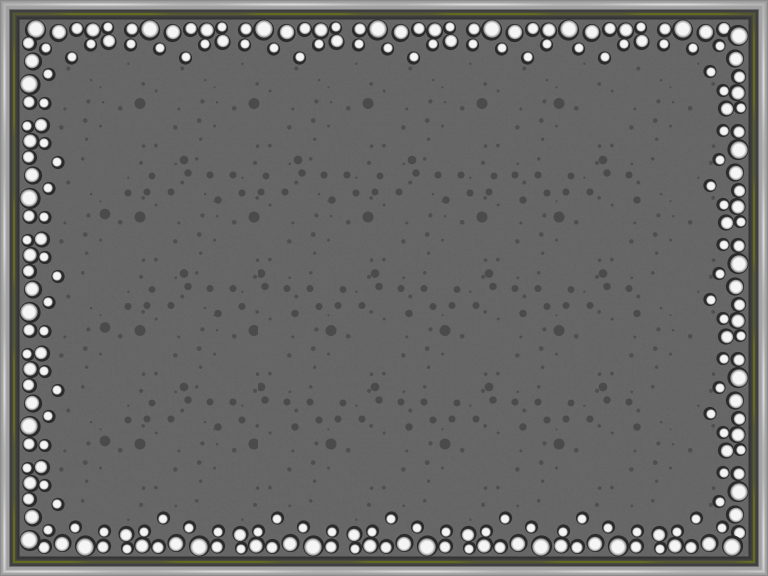
A Shadertoy shader for this background:

```glsl
// A grey speckled slab bordered by white pebbles inside a metal frame.
#define CANVAS vec2(768.0, 576.0)
#define PERIOD 114.0
#define SEAM_SHIFT 37.0
#define NO_SEAM 10000.0
#define SLAB_GREY vec3(0.40)
#define SPOT_GREY vec3(0.295)
#define FRAME_DARK vec3(0.25, 0.25, 0.26)
#define RIM_GREY vec3(0.63)
#define OLIVE vec3(0.41, 0.44, 0.11)
#define OLIVE_DIM vec3(0.33, 0.34, 0.20)
#define PEBBLE_WHITE vec3(0.96)

// One repeat of each pattern: offset along, offset across, radius
const vec3 PEBBLES[11] = vec3[11](
    vec3(0, 29, 9), vec3(23, 32, 7.5), vec3(41, 28.5, 6), vec3(57, 30, 7),
    vec3(72, 27, 5), vec3(96, 29, 6), vec3(10, 48, 5), vec3(55, 44, 5),
    vec3(73, 41, 6.5), vec3(36, 57, 5), vec3(95, 44, 5));
const vec3 SPOTS[10] = vec3[10](
    vec3(44, 45, 4.3), vec3(12, 61, 3.4), vec3(48, 58, 3.7), vec3(70, 60, 3.5),
    vec3(93, 60, 3.5), vec3(102, 78, 3.5), vec3(7, 77, 3.5), vec3(31, 77, 3.5),
    vec3(78, 85, 3.7), vec3(0, 102, 5.5));

float hash(vec2 p) {
    return fract(sin(dot(p, vec2(127.1, 311.7))) * 43758.5453);
}

// Antialiased coverage of a disc
float disc(float dist, float radius, float pixel) {
    return clamp(0.5 + (radius - dist) / pixel, 0.0, 1.0);
}

// Closest repeat of a centre; the pattern slips once past the seam
float nearestCentre(float s, float first, float seam) {
    float origin = first - (s > seam ? SEAM_SHIFT : 0.0);
    float centre = origin + PERIOD * round((s - origin) / PERIOD);
    return (centre > seam) == (s > seam) ? centre : -1000.0;
}

// Regular large spots and scattered specks, with y measured downwards
float spotCover(vec2 p, float pixel) {
    float row = floor((p.y - 115.0) / 113.5);
    float top = 115.0 + 113.5 * row;
    float seam = row < 0.5 ? 500.0 : 258.0;
    float cover = 0.0;
    for (int i = 0; i < 10; i++) {
        vec3 spot = SPOTS[i];
        vec2 c = vec2(nearestCentre(p.x, 140.0 + spot.x, seam), top + spot.y);
        if (c.x > 120.0 && c.x < 645.0 && c.y > 95.0 && c.y < 460.0)
            cover = max(cover, disc(distance(p, c), spot.z, pixel));
    }
    if (row >= 0.0 && row < 3.0)
        cover = max(cover, disc(distance(p, vec2(105.0, top + 99.0)), 5.3, pixel));

    // Specks share the same period, six cells to a repeat
    float cellSize = PERIOD / 6.0;
    vec2 cell = floor(p / cellSize);
    vec2 id = mod(cell, 6.0);
    vec2 c = (cell + 0.2 + 0.6 * vec2(hash(id + 3.1), hash(id + 8.7))) * cellSize;
    float radius = mix(1.0, 2.5, hash(id + 14.3));
    bool inside = c.x > 52.0 && c.x < 718.0 && c.y > 58.0 && c.y < 522.0;
    if (inside && hash(id + 21.9) < 0.5)
        cover = max(cover, 0.85 * disc(distance(p, c), radius, pixel));
    return cover;
}

// Pebbles along one side: s runs clockwise, depth runs inwards
vec3 pebbleSide(vec3 col, vec2 sd, float sideLength, float seam, float pixel) {
    if (sd.y > 70.0) return col;
    for (int i = 0; i < 11; i++) {
        vec3 stone = PEBBLES[i];
        vec2 c = vec2(nearestCentre(sd.x, 36.0 + stone.x, seam), stone.y);
        if (c.x < 25.0 || c.x > sideLength - 10.0 - c.y) continue;
        float dist = distance(sd, c);
        float shadow = distance(sd, c + vec2(-0.5, 1.0));
        col = mix(col, vec3(0.17), disc(shadow, stone.z + 1.6, pixel));
        float shine = smoothstep(stone.z, stone.z * 0.6, dist);
        vec3 stoneColour = mix(vec3(0.55), PEBBLE_WHITE, shine);
        col = mix(col, stoneColour, disc(dist, stone.z - 0.3, pixel));
    }
    return col;
}

// Metal rim, dark band and olive inlay
vec3 frame(vec3 col, vec2 p, float edge, float pixel) {
    float wave = 0.5 + 0.5 * sin(p.x * 0.033 + p.y * 0.041);
    float soft = 0.5 * pixel;
    vec3 rim = RIM_GREY + (0.08 + 0.14 * wave) * exp(-pow((edge - 4.5) / 1.4, 2.0));
    rim *= mix(0.85, 1.0, smoothstep(0.0, 2.0, edge));
    vec3 band = mix(FRAME_DARK, vec3(0.20), smoothstep(16.0, 19.0, edge));
    vec3 inlay = mix(OLIVE_DIM, OLIVE, smoothstep(0.2, 0.7, wave));
    band = mix(band, OLIVE_DIM, disc(abs(edge - 14.0), 1.5, pixel));
    band = mix(band, inlay, disc(abs(edge - 14.0), 0.8, pixel));
    col = mix(band, col, smoothstep(19.5 - soft, 19.5 + soft, edge));
    return mix(rim, col, smoothstep(9.5 - soft, 9.5 + soft, edge));
}

void mainImage(out vec4 fragColor, in vec2 fragCoord) {
    vec2 p = fragCoord / iResolution.xy * CANVAS;
    vec2 far = CANVAS - p;
    float pixel = CANVAS.y / iResolution.y;

    // Slab with faint grain and spots
    vec3 col = SLAB_GREY + 0.012 * (hash(floor(p / 1.5)) - 0.5);
    col = mix(col, SPOT_GREY, spotCover(vec2(p.x, far.y), pixel));

    // Frame, then pebbles clockwise from the top side
    vec2 nearest = min(p, far);
    col = frame(col, p, min(nearest.x, nearest.y), pixel);
    col = pebbleSide(col, vec2(p.x, far.y), CANVAS.x, 558.0, pixel);
    col = pebbleSide(col, vec2(far.y, far.x), CANVAS.y, NO_SEAM, pixel);
    col = pebbleSide(col, vec2(far.x, p.y), CANVAS.x, 214.0, pixel);
    col = pebbleSide(col, vec2(p.y, p.x), CANVAS.y, NO_SEAM, pixel);
    fragColor = vec4(col, 1.0);
}
```
